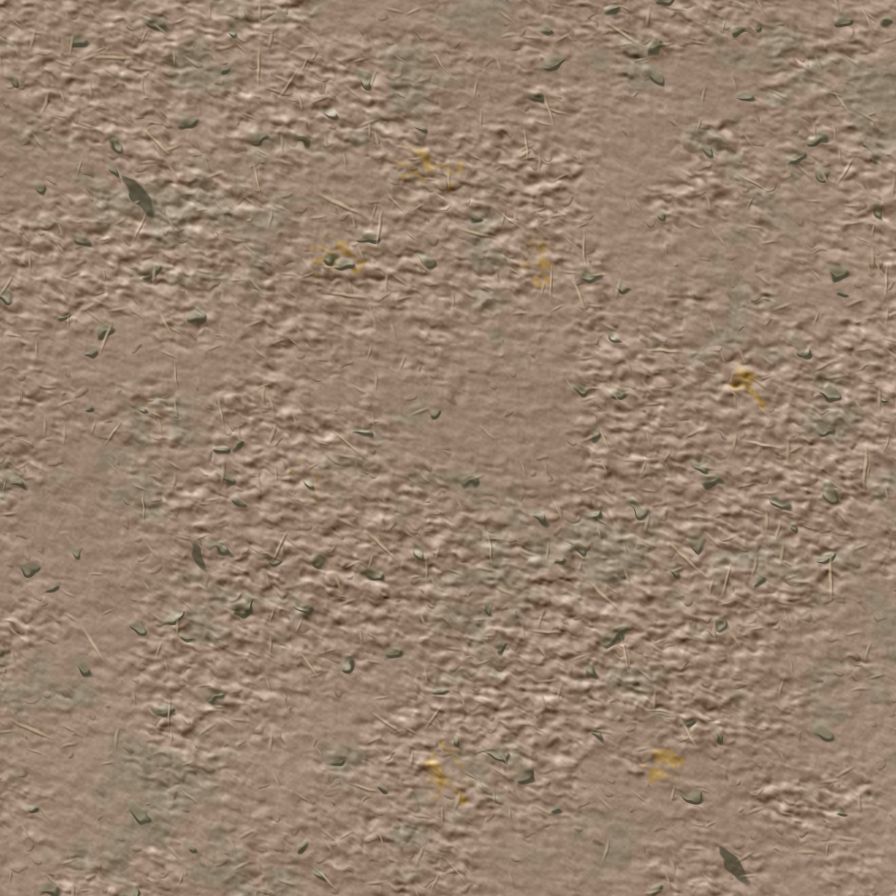
A WebGL 2 fragment shader for this texture:

```glsl
#version 300 es
precision highp float;
// Dry trodden soil: a side-lit noise relief that fades out in smooth patches,
// strewn with clods, crumbs and straw. Each kind is a jittered grid of rotated
// ellipses, drawn once as a shifted shadow and once as the lit body.

uniform vec2 u_resolution;
out vec4 fragColor;

const vec3 SOIL = vec3(0.605, 0.512, 0.440);
const vec3 SHADOW = vec3(0.27, 0.225, 0.16);
const vec3 MOSS_SHADOW = vec3(0.24, 0.235, 0.17);
const vec3 CLOD = vec3(0.60, 0.555, 0.465);
const vec3 CRUMB = vec3(0.68, 0.58, 0.50);
const vec3 STRAW = vec3(0.79, 0.70, 0.59);
const vec3 TUFT = vec3(0.64, 0.52, 0.32);
const vec3 STAIN = vec3(0.54, 0.50, 0.42);

const vec2 TO_LIGHT = vec2(-0.0024, 0.0042);  // relief sampling step
const vec2 DROP = vec2(0.0022, -0.0042);      // shadow offset of clods
const float RELIEF = 0.34;                    // relief contrast
const float GRAIN = 0.05;                     // finest speckle contrast
const float SOFTNESS = 0.0007;                // edge blur, canvas units

float hash(vec2 p) {
    return fract(sin(dot(p, vec2(127.1, 311.7))) * 43758.5453);
}

float noise(vec2 p) {
    vec2 i = floor(p), f = fract(p);
    f = f * f * (3.0 - 2.0 * f);
    return mix(mix(hash(i), hash(i + vec2(1, 0)), f.x),
               mix(hash(i + vec2(0, 1)), hash(i + vec2(1, 1)), f.x), f.y);
}

mat2 rotation(float a) {
    return mat2(cos(a), sin(a), -sin(a), cos(a));
}

// How rough the ground is: 0 in smooth patches, 1 in broken ones.
float roughness(vec2 p) {
    float n = 0.6 * noise(p * 10.0 + 3.0) + 0.4 * noise(p * 27.0 + 8.0);
    return smoothstep(0.25, 0.7, n);
}

// Soil height: octaves stretched sideways and turned against each other.
float height(vec2 p) {
    vec2 q = rotation(0.25) * p * vec2(0.75, 1.15);
    return noise(q * 70.0) + 0.75 * noise(rotation(0.5) * q * 135.0 + 17.0)
         + 0.3 * noise(rotation(-0.6) * q * 240.0 + 41.0);
}

// Coverage by ellipses of half-axes `size`, one per cell with chance `share`.
float scatter(vec2 p, float grid, float share, vec2 size, float tilt, float spread, float seed) {
    float edge = SOFTNESS + 0.6 / u_resolution.y;
    float cover = 0.0;
    vec2 home = floor(p * grid);
    for (int y = -1; y <= 1; y++) {
        for (int x = -1; x <= 1; x++) {
            vec2 cell = home + vec2(x, y);
            vec2 key = cell + seed;
            vec2 center = (cell + vec2(hash(key + 0.13), hash(key + 0.37))) / grid;
            float chance = share * mix(0.5, 1.5, roughness(center));
            float angle = tilt + spread * (hash(key + 0.59) - 0.5);
            vec2 axes = size * mix(0.55, 1.35, hash(key + 0.71));
            vec2 q = (p - center) * rotation(angle);
            float d = (length(q / axes) - 1.0) * axes.y;
            float shape = 1.0 - smoothstep(-edge, edge, d);
            cover = max(cover, shape * step(hash(key + 0.91), chance));
        }
    }
    return cover;
}

float clods(vec2 p) { return scatter(p, 19.0, 0.36, vec2(0.0095, 0.0052), -0.1, 1.8, 11.0); }
float crumbs(vec2 p) { return scatter(p, 46.0, 0.38, vec2(0.0048, 0.0027), -0.3, 1.8, 53.0); }
float straws(vec2 p) { return scatter(p, 13.0, 0.30, vec2(0.0145, 0.0014), -1.0, 2.4, 97.0); }
float chaff(vec2 p) { return scatter(p, 34.0, 0.36, vec2(0.0065, 0.0013), -0.7, 2.6, 151.0); }

void main() {
    vec2 p = gl_FragCoord.xy / u_resolution.y;
    vec2 wobble = vec2(noise(p * 95.0 + 5.0), noise(p * 95.0 + 61.0)) - 0.5;
    vec2 ragged = p + 0.009 * wobble;
    vec2 bent = p + 0.002 * wobble;

    // Side-lit soil with broad tone changes and fine speckle
    float rough = roughness(p);
    vec2 ground = p + 0.004 * wobble;
    float relief = RELIEF * mix(0.35, 1.2, rough) * (height(ground) - height(ground + TO_LIGHT));
    float speckle = GRAIN * (noise(p * 330.0) - 0.5);
    float tone = 0.04 * (noise(p * 6.0 + 20.0) - 0.5);
    vec3 color = SOIL + tone;

    // Greenish stains and yellow tufts
    float stain = smoothstep(0.55, 0.8, 0.6 * noise(p * 13.0 + 70.0) + 0.4 * noise(p * 45.0));
    color = mix(color, STAIN, 0.75 * stain);
    float tuft = scatter(p + 0.035 * wobble, 5.0, 0.2, vec2(0.028, 0.018), -0.8, 2.0, 211.0);
    color = mix(color, TUFT, tuft * smoothstep(0.3, 0.8, noise(rotation(0.8) * p * vec2(60.0, 170.0))));
    color += relief + speckle;

    // Few dark gouges
    float gouge = scatter(p + 0.006 * wobble, 4.0, 0.2, vec2(0.022, 0.006), -0.9, 0.6, 307.0);
    color = mix(color, MOSS_SHADOW, 0.65 * gouge);

    // Crumbs and clods, shadow first
    color = mix(color, SHADOW, 0.42 * crumbs(ragged - 0.6 * DROP));
    color = mix(color, CRUMB + relief, 0.65 * crumbs(ragged));
    color = mix(color, MOSS_SHADOW, 0.8 * clods(ragged - DROP));
    color = mix(color, CLOD + 1.3 * relief, 0.8 * clods(ragged));

    // Chaff and straw
    color = mix(color, SHADOW, 0.4 * chaff(bent - 0.5 * DROP));
    color = mix(color, STRAW, 0.6 * chaff(bent));
    color = mix(color, SHADOW, 0.5 * straws(bent - 0.6 * DROP));
    color = mix(color, STRAW + 0.5 * relief, 0.85 * straws(bent));

    fragColor = vec4(clamp(color, 0.0, 1.0), 1.0);
}
```
